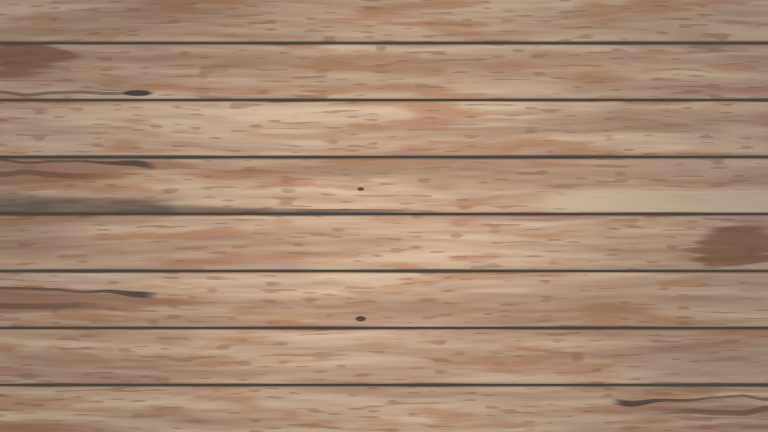
Write a WebGL 1 fragment shader that draws this texture.

```glsl
precision highp float;
uniform vec2 u_resolution;

float hash(vec2 p) {
  vec3 q = fract(p.xyx * 0.1031);
  q += dot(q, q.yzx + 33.33);
  return fract((q.x + q.y) * q.z);
}

float noise(vec2 p) {
  vec2 i = floor(p), f = fract(p);
  f = f * f * (3.0 - 2.0 * f);
  return mix(mix(hash(i), hash(i + vec2(1.0, 0.0)), f.x),
             mix(hash(i + vec2(0.0, 1.0)), hash(i + 1.0), f.x), f.y);
}

float fbm(vec2 p) {
  float sum = 0.0, weight = 0.533;
  for (int i = 0; i < 4; i++) {
    sum += weight * noise(p);
    p = p * 2.03 + 17.0;
    weight *= 0.5;
  }
  return sum;
}

float onRow(float row, float n) {
  return 1.0 - step(0.5, abs(row - n));
}

// Soft ellipse whose rim is broken up by the rough term
float spot(vec2 p, vec2 center, vec2 radius, float rough) {
  return 1.0 - smoothstep(0.5, 1.0, length((p - center) / radius) + rough);
}

float strand(float offset, float width) {
  return 1.0 - smoothstep(width * 0.4, width, abs(offset));
}

void main() {
  vec2 p = gl_FragCoord.xy / u_resolution * vec2(16.0 / 9.0, 1.0);
  float pixel = 1.0 / u_resolution.y;

  // Horizontal planks, counted from the bottom
  float course = (p.y - 0.1088) / 0.1319 + 1.0;
  float row = floor(course);
  float v = fract(course);
  vec2 q = vec2(p.x, v);

  // Wood grain, shifted and bent differently on each plank
  vec2 seed = vec2(row * 7.3, row * 3.7);
  float bend = 0.04 * (fbm(p * vec2(1.8, 7.0) + seed) - 0.5);
  vec2 g = p + vec2(0.0, bend) + seed;
  float broad = fbm(g * vec2(2.0, 30.0));
  float thread = noise(g * vec2(5.0, 95.0));
  float fine = noise(g * vec2(14.0, 150.0));
  float tone = 0.52 + 1.3 * (broad - 0.5) + 0.3 * (thread - 0.5) + 0.3 * (fine - 0.5);
  tone += 0.16 * (hash(vec2(row, 5.0)) - 0.5);
  vec3 color = mix(vec3(0.58, 0.46, 0.385), vec3(0.755, 0.66, 0.565), clamp(tone, 0.0, 1.0));

  // Rusty stains and short dark pores
  float stain = smoothstep(0.52, 0.78, fbm(g * vec2(6.0, 38.0) + 40.0));
  float pores = smoothstep(0.7, 0.92, noise(g * vec2(22.0, 170.0) + 9.0));
  color = mix(color, vec3(0.60, 0.41, 0.29), 0.5 * stain);
  color = mix(color, vec3(0.49, 0.35, 0.27), 0.4 * pores);

  float rough = 2.2 * (broad - 0.5) + 0.5 * (thread - 0.5);
  vec3 umber = vec3(0.41, 0.31, 0.25);
  vec3 soot = vec3(0.29, 0.25, 0.23);

  // Split ends on three planks, mirrored on the lowest
  float split = onRow(row, 0.0) + onRow(row, 2.0) + onRow(row, 4.0);
  float splitV = row < 1.0 ? 0.70 : (row < 3.0 ? 0.58 : 0.86);
  float x = row < 1.0 ? 16.0 / 9.0 - p.x : p.x;
  float wave = 0.09 * (noise(vec2(x * 16.0, row)) - 0.5);
  float upper = strand(v - splitV - 0.09 + 0.28 * x - wave, 0.035 + 0.04 * smoothstep(0.22, 0.33, x));
  upper *= (1.0 - smoothstep(0.33, 0.37, x)) * mix(0.6, 1.0, smoothstep(0.15, 0.3, x));
  float lower = strand(v - splitV + 0.16 + wave, 0.07) * (1.0 - smoothstep(0.12, 0.29, x));
  float halo = spot(vec2(x, v), vec2(0.08, splitV - 0.08), vec2(0.38, 0.32), rough);
  color = mix(color, vec3(0.50, 0.36, 0.28), 0.5 * halo * split);
  color = mix(color, umber, 0.7 * lower * split);
  color = mix(color, soot, 0.85 * upper * split);

  // Small knots
  float knot = spot(q, vec2(0.835, splitV - 0.42), vec2(0.014, 0.055), 0.3 * rough);
  color = mix(color, soot, knot * split * step(1.0, row));

  // Weathered lower edge that tapers into pale sapwood
  float reach = 0.03 + 0.36 * (1.0 - smoothstep(-0.1, 1.15, p.x));
  float weathered = 1.0 - smoothstep(reach * 0.5, reach, v + 0.16 * (thread - 0.5));
  weathered *= (1.0 - smoothstep(0.9, 1.2, p.x)) * (0.6 + 0.4 * fine);
  float sapwood = spot(q, vec2(1.6, 0.2), vec2(0.6, 0.3), 0.5 * rough);
  color = mix(color, vec3(0.75, 0.68, 0.58), 0.75 * sapwood * onRow(row, 4.0));
  color = mix(color, vec3(0.36, 0.31, 0.28), 0.95 * weathered * onRow(row, 4.0));

  // Brown burls near the plank ends
  float burl = spot(q, vec2(1.71, 0.46), vec2(0.10, 0.42), rough) * onRow(row, 3.0);
  burl += spot(q, vec2(0.05, 0.79), vec2(0.10, 0.34), rough) * onRow(row, 6.0);
  color = mix(color, vec3(0.43, 0.30, 0.23), 0.65 * burl);
  float chip = spot(q, vec2(0.32, 0.12), vec2(0.045, 0.07), 0.3 * rough);
  chip += 0.5 * strand(v - 0.10 - wave, 0.04) * (1.0 - smoothstep(0.25, 0.35, p.x));
  color = mix(color, soot, min(chip, 1.0) * onRow(row, 6.0));

  // Central light with dimmer, greyer corners
  vec2 away = (p - vec2(0.88, 0.48)) * vec2(0.8, 1.0);
  float glow = exp(-2.6 * dot(away, away));
  color = mix(vec3(dot(color, vec3(0.33))), color, 0.88 + 0.12 * glow);
  color *= 0.88 + 0.27 * glow;

  // Dark gaps with softly shaded plank edges
  float edge = min(v, 1.0 - v) * 0.1319 + 0.0012 * (noise(vec2(p.x * 9.0, floor(course + 0.5))) - 0.5);
  color *= 1.0 - 0.18 * (1.0 - smoothstep(0.003, 0.008, edge));
  float gap = 1.0 - smoothstep(0.0031 - 0.6 * pixel, 0.0031 + 0.6 * pixel, edge);
  color = mix(color, vec3(0.30, 0.27, 0.245), gap);

  gl_FragColor = vec4(color, 1.0);
}
```
